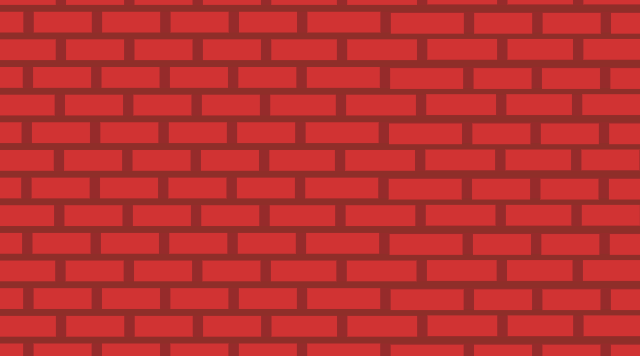
Write a Shadertoy shader that draws this texture.

```glsl
// Lengths are fractions of the canvas width
const vec3 BRICK_RED = vec3(0.82, 0.20, 0.20);
const vec3 BED_MORTAR = vec3(0.56, 0.18, 0.16);
const vec3 HEAD_MORTAR = vec3(0.59, 0.17, 0.17);

const float TAU = 6.2832;
const float ROW_PITCH = 0.0432;
const float FIRST_ROW = 0.0033;
const float BRICK_HEIGHT = 0.0324;
const float BRICK_PITCH = 0.1069;
const float HEAD_JOINT = 0.0163;
const float JOINT_WOBBLE = 0.0033;
const float ROW_DRIFT = 0.0017;
const float DRIFT_BIAS = -0.0007;
const float DRIFT_PERIOD = 11.0;
const float EDGE_SOFTNESS = 0.0006;

// Course layout: first joint, extra width of wide bricks,
// index of the first wide brick, number of wide bricks
const vec4 COURSE_A = vec4(0.0436, 0.0234, 4.0, 2.0);
const vec4 COURSE_B = vec4(0.0944, 0.0150, 3.0, 4.0);
const float SAG_A = 0.0018;
const float SAG_B = -0.0007;

// Centre of the i-th vertical joint in a course
float jointX(float i, vec4 course) {
    float wide = clamp(i - course.z, 0.0, course.w);
    return course.x + BRICK_PITCH * i + course.y * wide
         - JOINT_WOBBLE * sin(TAU * wide / course.w);
}

float boxDistance(vec2 p, vec2 halfSize) {
    vec2 d = abs(p) - halfSize;
    return length(max(d, 0.0)) + min(max(d.x, d.y), 0.0);
}

void mainImage(out vec4 fragColor, in vec2 fragCoord) {
    vec2 p = fragCoord / iResolution.x;
    float soft = max(EDGE_SOFTNESS, 0.6 / iResolution.x);

    // Pick the row and its alternating course
    float row = floor((p.y - FIRST_ROW) / ROW_PITCH + 0.5);
    bool isA = mod(row, 2.0) < 0.5;
    vec4 course = isA ? COURSE_A : COURSE_B;
    float sag = isA ? SAG_A : SAG_B;
    p.y -= FIRST_ROW + row * ROW_PITCH;
    p.x -= DRIFT_BIAS + ROW_DRIFT * cos(TAU * (row - 1.0) / DRIFT_PERIOD);

    // Nearest brick in the row
    float brickDist = 1.0;
    for (float i = -1.0; i < 9.0; i++) {
        float left = jointX(i, course);
        float right = jointX(i + 1.0, course);
        float drop = sag * smoothstep(4.0, 5.0, i);
        vec2 centre = vec2(0.5 * (left + right), -drop);
        vec2 halfSize = 0.5 * vec2(right - left - HEAD_JOINT, BRICK_HEIGHT);
        brickDist = min(brickDist, boxDistance(p - centre, halfSize));
    }

    // Head joints are slightly redder than the bed joints
    float halfHeight = 0.5 * BRICK_HEIGHT;
    float bed = smoothstep(halfHeight - soft, halfHeight + soft, abs(p.y));
    vec3 mortar = mix(HEAD_MORTAR, BED_MORTAR, bed);
    vec3 color = mix(BRICK_RED, mortar, smoothstep(-soft, soft, brickDist));
    fragColor = vec4(color, 1.0);
}
```
